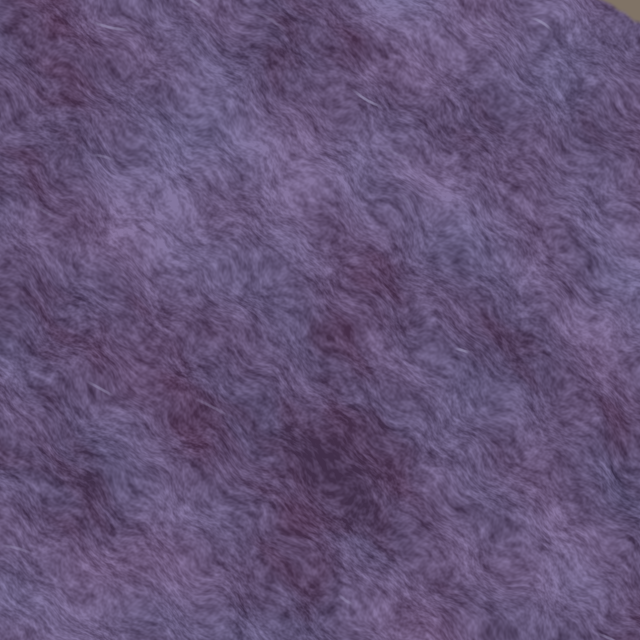
Write a three.js fragment shader that draws this texture.

```glsl
// Soft purple felted wool: cloudy shading and short matted fibres that run
// down to the right, made from stretched gradient noise in rotated space,
// with creases, a few loose pale hairs and a bare tan corner.
varying vec2 vUv;

float hash(vec2 p) {
  vec3 q = fract(vec3(p.xyx) * 0.1031);
  q += dot(q, q.yzx + 33.33);
  return fract((q.x + q.y) * q.z);
}

// Contribution of one lattice corner with a random unit gradient
float corner(vec2 cell, vec2 offset) {
  float angle = 6.2832 * hash(cell);
  return dot(vec2(cos(angle), sin(angle)), offset);
}

float gradientNoise(vec2 p) {
  vec2 i = floor(p), f = fract(p);
  vec2 u = f * f * f * (f * (f * 6.0 - 15.0) + 10.0);
  vec2 e = vec2(1.0, 0.0);
  return mix(mix(corner(i, f), corner(i + e, f - e), u.x),
             mix(corner(i + e.yx, f - e.yx), corner(i + 1.0, f - 1.0), u.x), u.y);
}

vec2 rotate(vec2 p, float a) {
  return vec2(cos(a) * p.x + sin(a) * p.y, cos(a) * p.y - sin(a) * p.x);
}

// Broad patches of light and shade, drawn out along the nap
float clouds(vec2 p) {
  return 1.9 * gradientNoise(p * vec2(2.4, 5.0) + 17.0)
       + 1.6 * gradientNoise(p * vec2(6.0, 10.0) + 41.0)
       + 1.3 * gradientNoise(p * vec2(14.0, 28.0) + 63.0);
}

// Matted fibres at three sizes, with dark slits between the tufts
float fibres(vec2 p) {
  float tufts = gradientNoise(p * vec2(32.0, 72.0) + 80.0);
  float strands = gradientNoise(p * vec2(62.0, 145.0) + 120.0);
  float fuzz = gradientNoise(p * vec2(165.0, 250.0) + 200.0);
  float slits = smoothstep(0.12, 0.5, gradientNoise(p * vec2(26.0, 88.0) + 150.0));
  return 1.6 * tufts + 1.9 * strands + 1.3 * fuzz - 0.9 * slits + 0.1;
}

// Sparse, slightly bent hairs lying on the surface
float looseHairs(vec2 uv) {
  float hairs = 0.0;
  for (int i = 0; i < 16; i++) {
    vec2 seed = vec2(float(i) * 7.0 + 3.0, 11.0);
    vec2 centre = vec2(hash(seed), hash(seed + 31.0));
    vec2 q = rotate(uv - centre, -0.55 + 0.7 * (hash(seed + 57.0) - 0.5));
    float halfLength = mix(0.012, 0.04, hash(seed + 73.0));
    q.y += (hash(seed + 91.0) - 0.5) * 16.0 * q.x * q.x;
    float taper = 1.0 - smoothstep(0.2, 1.0, abs(q.x) / halfLength);
    float line = 1.0 - smoothstep(0.0005, 0.0035, abs(q.y));
    hairs += line * taper * mix(0.25, 0.9, hash(seed + 113.0));
  }
  return min(hairs, 1.0);
}

void main() {
  // Nap space: x along the fibres, y across them, gently bent
  vec2 nap = rotate(vUv, -0.7);
  vec2 bent = nap + 0.02 * vec2(gradientNoise(nap * 9.0 + 5.0),
                                1.3 * gradientNoise(nap * 13.0 + 29.0));

  // Overall light: brighter to the upper right, with one soft fold
  float fold = exp(-pow((nap.y - 0.965) / 0.035, 2.0)) * smoothstep(-0.35, -0.1, nap.x);
  float light = 0.9 * (vUv.x + vUv.y - 1.0) * vUv.y + 0.6 * fold - 0.12;
  float shade = clouds(bent) + light;
  float tone = shade + fibres(bent);

  vec3 wool = vec3(0.387, 0.327, 0.465) + vec3(0.052, 0.052, 0.062) * clamp(tone, -2.6, 2.6);

  // Faint drift between wine red in the shade and blue grey
  float tint = gradientNoise(bent * vec2(5.0, 8.0) + 300.0);
  wool += vec3(-0.035, 0.012, 0.012) * tint;
  wool += vec3(0.012, -0.008, -0.012) * smoothstep(0.4, 1.4, -shade);

  wool = mix(wool, vec3(0.62, 0.60, 0.73), 0.75 * looseHairs(vUv));

  // Bare background beyond the fuzzy upper right edge
  float beyond = dot(vUv - vec2(0.935, 1.0), vec2(0.5, 0.866));
  beyond += 0.006 * gradientNoise(vUv * 60.0);
  vec3 colour = mix(wool, vec3(0.50, 0.45, 0.40), smoothstep(-0.004, 0.008, beyond));

  gl_FragColor = vec4(colour, 1.0);
}
```
